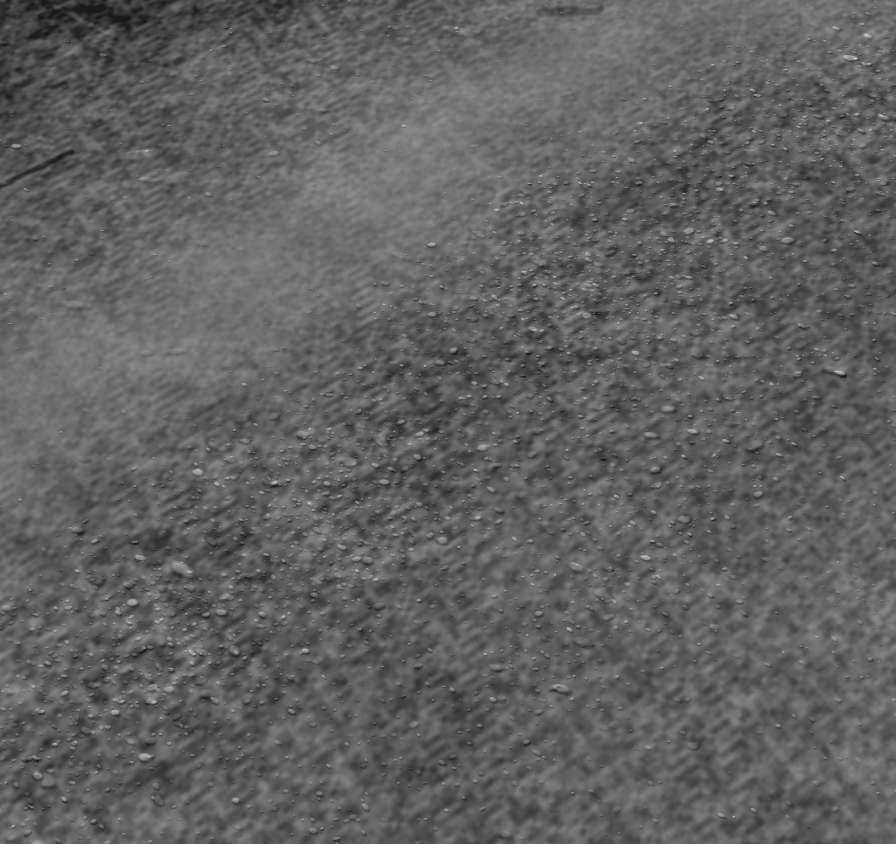
Reproduce this texture procedurally as a WebGL 2 fragment shader.

```glsl
#version 300 es
precision highp float;
// A grey dirt track seen at a slant: a smooth pale wheel lane, belts of gravel
// and a dark littered verge. Value noise gives soil, jittered cells give stones,
// and a mild perspective warp shrinks and flattens both with distance.
uniform vec2 u_resolution;
out vec4 fragColor;

float hash(vec2 p) {
    return fract(sin(dot(p, vec2(127.1, 311.7))) * 43758.5453);
}

float noise(vec2 p) {
    vec2 i = floor(p), f = fract(p);
    f = f * f * (3.0 - 2.0 * f);
    return mix(mix(hash(i), hash(i + vec2(1, 0)), f.x),
               mix(hash(i + vec2(0, 1)), hash(i + vec2(1, 1)), f.x), f.y);
}

float fbm(vec2 p) {
    float sum = 0.0, amp = 0.5;
    for (int i = 0; i < 4; i++) {
        sum += amp * noise(p);
        p = mat2(1.6, 1.2, -1.2, 1.6) * p + 7.3;
        amp *= 0.5;
    }
    return sum / 0.94;
}

mat2 rotation(float a) {
    return mat2(cos(a), sin(a), -sin(a), cos(a));
}

// Soft bell profile around zero
float belt(float offset, float width) {
    return exp(-offset * offset / (width * width));
}

// Scattered stones: x = light added by lit tops, y = shadow beneath them
vec2 stones(vec2 p, float density, float flatness) {
    vec2 cell = floor(p), result = vec2(0);
    for (int j = -1; j <= 1; j++)
    for (int i = -1; i <= 1; i++) {
        vec2 id = cell + vec2(i, j);
        float pick = hash(id + 3.7);
        float present = smoothstep(pick, pick + 0.06, density);
        vec2 d = p - id - 0.15 - 0.7 * vec2(hash(id + 11.3), hash(id + 27.9));
        float radius = mix(0.16, 0.42, pow(hash(id + 41.1), 2.0));
        mat2 turn = rotation((hash(id + 53.2) - 0.4) * 1.6 / flatness);
        vec2 stretch = vec2(0.85, flatness * mix(1.0, 1.5, hash(id + 61.7)));
        float wobble = 0.35 * radius * (noise(p * 4.0 + id) - 0.5);
        float top = length(turn * d * stretch) + wobble;
        float under = length(turn * (d + vec2(-0.06, 0.16) / flatness) * stretch) + wobble;
        float body = smoothstep(radius * 1.1, radius * 0.5, top);
        float tone = mix(0.25, 1.0, pow(hash(id + 77.5), 2.0));
        float facing = clamp(0.8 + 0.6 * d.y * flatness / radius, 0.3, 1.2);
        result.x = max(result.x, present * body * tone * facing);
        result.y = max(result.y, present * (1.0 - body)
                 * smoothstep(radius * 1.3, radius * 0.6, under));
    }
    return result;
}

// Distance from p to the segment a-b
float segment(vec2 p, vec2 a, vec2 b) {
    vec2 ab = b - a;
    return length(p - a - ab * clamp(dot(p - a, ab) / dot(ab, ab), 0.0, 1.0));
}

void main() {
    vec2 p = gl_FragCoord.xy / u_resolution.y;
    float depth = 3.5 / (3.5 - p.y);
    vec2 ground = vec2((p.x - 0.5) * depth, 3.5 * depth);

    // Regions of the track
    float drift = 0.12 * (fbm(p * 5.0) - 0.5);
    float laneOffset = p.y - (0.5 + 0.75 * p.x - 0.2 * p.x * p.x) + drift;
    float lane = belt(laneOffset, laneOffset > 0.0 ? 0.09 : 0.14);
    float gravel = belt(p.y - 0.08 - 0.82 * p.x + drift, 0.17);
    float darkBelt = belt(p.y + 0.45 - 1.05 * p.x + drift, 0.13);
    float verge = smoothstep(-0.2, 0.09, p.y - 0.9 - 0.45 * p.x + drift);
    float patches = fbm(ground * vec2(7.0, 10.0));

    // Soil: broad tone, then slanted fine grain
    float shade = 0.385 + 0.075 * lane - 0.025 * gravel - 0.03 * darkBelt;
    shade += 0.13 * (patches - 0.5) - 0.17 * verge;
    vec2 slant = rotation(-0.6) * ground * vec2(1.0, 0.9);
    float rough = mix(1.0, 0.4, lane) + 0.3 * gravel;
    shade += rough * 0.17 * (noise(slant * vec2(105.0, 150.0)) - 0.5);
    shade += rough * 0.13 * (noise(slant * vec2(55.0, 80.0) + 9.0) - 0.5);
    shade += 0.05 * (noise(p * 210.0) - 0.5);

    // Gravel, pebbles and a few broad flat stones
    float cover = (0.1 + 0.5 * gravel + 0.22 * darkBelt) * (1.0 - 0.85 * lane);
    cover *= (0.45 + 1.1 * patches) * (1.0 - 0.6 * verge);
    vec2 grit = stones(ground * 95.0, cover * 1.1, 1.1);
    vec2 pebble = stones(ground * 52.0 + 5.0, cover * 0.65, 1.2);
    vec2 lump = stones(ground * 27.0 + 17.0, 0.02 + cover * 0.2, 1.4);
    float flatArea = smoothstep(0.3, 0.6, p.y) * (1.0 - verge);
    vec2 slab = stones(ground * 13.0 + 31.0, 0.09 * flatArea, 2.3);
    shade += 0.24 * grit.x - 0.08 * grit.y;
    shade += 0.30 * pebble.x - 0.11 * pebble.y;
    shade += 0.22 * lump.x - 0.12 * lump.y;
    shade += 0.15 * slab.x - 0.05 * slab.y;

    // Litter streaks and twigs on the verge
    float litter = noise(rotation(-0.25) * p * vec2(28.0, 110.0));
    shade += verge * (0.24 * (litter - 0.45) + 0.16 * (fbm(p * 60.0) - 0.5));
    for (int i = 0; i < 9; i++) {
        vec2 seed = vec2(float(i), 4.6);
        vec2 start = vec2(0.24 * hash(seed), 0.9 + 0.1 * hash(seed + 1.3));
        float angle = 1.4 * (hash(seed + 2.1) - 0.4);
        vec2 end = start + 0.07 * vec2(cos(angle), sin(angle));
        float twig = smoothstep(0.004, 0.001, segment(p, start, end));
        shade += twig * verge * mix(-0.08, 0.2, hash(seed + 5.2));
    }
    float stick = segment(p, vec2(-0.02, 0.77), vec2(0.085, 0.82));
    shade -= 0.18 * smoothstep(0.005, 0.001, stick);
    float branch = segment(p, vec2(0.64, 0.985), vec2(0.71, 0.98 + 0.02 * noise(p * 40.0)));
    shade -= 0.14 * smoothstep(0.007, 0.002, branch);

    fragColor = vec4(vec3(clamp(shade, 0.1, 0.88)), 1.0);
}
```
